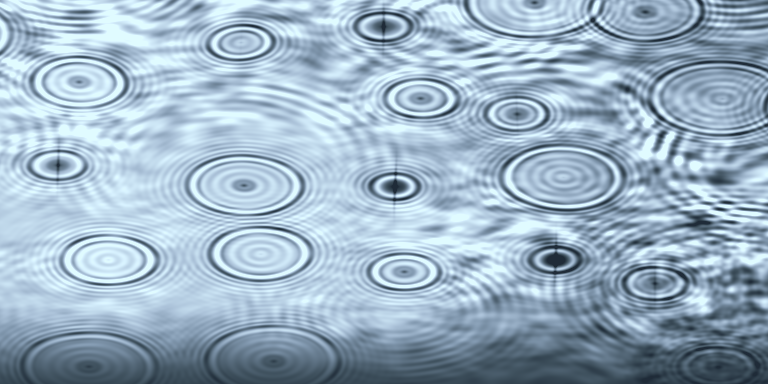
This texture is drawn by a WebGL 2 fragment shader. Its source:

```glsl
#version 300 es
precision highp float;
// Raindrops striking a blue-grey pond: drop rings, wave trains and wind chop seen at a slant.

uniform vec2 u_resolution;
out vec4 outColor;

const float TAU = 6.2832;
const float FORESHORTEN = 0.52;       // height of a ring over its width
const float DROP_CELL = 0.4;          // spacing of the drops
const float DROP_SHARE = 0.78;        // part of the cells that hold a drop
const vec2 DROP_RADIUS = vec2(0.045, 0.185);
const float CREST_WIDTH = 0.008;
const float TRAIN_CELL = 0.8;         // spacing of the wide wave trains
const vec2 TRAIN_LENGTH = vec2(0.032, 0.052);
const float TRAIN_DEPTH = 0.3;
const float CHOP_DEPTH = 0.78;
const vec2 CHOP_SCALE = vec2(8.0, 27.0);
const float GRIT_DEPTH = 0.55;
const vec2 BASE_TONE = vec2(0.9, 0.64); // left, right
const vec3 WATER[6] = vec3[6](
    vec3(0.12, 0.17, 0.22), vec3(0.24, 0.31, 0.36), vec3(0.37, 0.45, 0.52),
    vec3(0.51, 0.60, 0.69), vec3(0.67, 0.76, 0.85), vec3(0.81, 0.91, 0.97));

vec2 hash2(vec2 cell) {
    uvec2 v = uvec2(ivec2(cell)) * 1664525u + 1013904223u;
    for (int i = 0; i < 2; i++) {
        v.x += v.y * 1664525u;
        v.y += v.x * 1664525u;
        v ^= v >> 16u;
    }
    return vec2(v >> 8u) / 16777216.0;
}

float cornerSlope(vec2 cell, vec2 offset) {
    float a = TAU * hash2(cell).x;
    return dot(vec2(cos(a), sin(a)), offset);
}

float gradientNoise(vec2 p) {
    vec2 i = floor(p), f = p - i;
    vec2 u = f * f * f * (f * (f * 6.0 - 15.0) + 10.0);
    vec2 e = vec2(1.0, 0.0);
    return mix(mix(cornerSlope(i, f), cornerSlope(i + e.xy, f - e.xy), u.x),
               mix(cornerSlope(i + e.yx, f - e.yx), cornerSlope(i + e.xx, f - e.xx), u.x), u.y);
}

float bell(float x) { return exp(-x * x); }

// One drop: x is the change of tone, y is how much it calms the chop.
vec2 dropRing(vec2 q, float radius, float kind) {
    float d = length(q);
    float e = d - radius;
    float small = 1.0 - smoothstep(0.06, 0.09, radius);
    float broken = 0.75 + 0.7 * gradientNoise(q * 13.0 + kind * 90.0);
    broken *= 0.8 + 0.25 * abs(q.y) / (d + 0.001);

    float tone = -0.75 * bell(e / CREST_WIDTH) * broken;
    tone += 0.3 * bell((e + 0.017) / 0.008);
    tone -= 0.4 * bell((e + 0.031) / 0.007) * broken * (1.0 - small);
    float outside = smoothstep(0.0, 0.02, e);
    tone -= 0.32 * outside * cos(e * TAU / 0.021) * exp(-e / 0.045) * broken;
    float inside = 1.0 - smoothstep(-0.02, 0.0, e);
    tone += inside * (0.06 + 0.12 * sin(d * TAU / 0.034) * broken);

    // Dark pit: a splash with a thin reflection, or a fading dimple
    float pit = max(small, 0.8 * step(0.5, kind));
    tone -= pit * 0.85 * bell(d / mix(0.014, 0.026, small));
    tone -= pit * 0.25 * bell((d - 0.024) / 0.012) * (1.0 - small);
    tone -= small * 0.3 * bell(d / 0.085);
    tone -= small * 0.5 * bell(q.x / 0.004) * bell(q.y / 0.1);
    return vec2(tone, 0.75 * (1.0 - smoothstep(-0.01, 0.05, e)));
}

vec2 drops(vec2 q) {
    vec2 home = floor(q / DROP_CELL);
    vec2 sum = vec2(0.0);
    for (int k = 0; k < 9; k++) {
        vec2 cell = home + vec2(k % 3 - 1, k / 3 - 1);
        vec2 kind = hash2(cell + 311.0);
        vec2 center = (cell + 0.2 + 0.6 * hash2(cell + 57.0)) * DROP_CELL;
        float radius = mix(DROP_RADIUS.x, DROP_RADIUS.y, kind.x);
        float present = step(hash2(cell + 733.0).x, DROP_SHARE);
        sum += present * dropRing(q - center, radius, kind.y);
    }
    return sum;
}

// Wide, old rings that cross each other
float waveTrains(vec2 q) {
    vec2 home = floor(q / TRAIN_CELL);
    float sum = 0.0;
    for (int k = 0; k < 9; k++) {
        vec2 cell = home + vec2(k % 3 - 1, k / 3 - 1);
        vec2 kind = hash2(cell + 199.0);
        float d = length(q - (cell + 0.2 + 0.6 * hash2(cell + 23.0)) * TRAIN_CELL);
        float wave = cos(d * TAU / mix(TRAIN_LENGTH.x, TRAIN_LENGTH.y, kind.y));
        sum += wave * bell((d - mix(0.15, 0.42, kind.x)) / 0.13);
    }
    return sum;
}

void main() {
    vec2 p = gl_FragCoord.xy / u_resolution.y;
    float across = p.x * u_resolution.y / u_resolution.x;
    float swell = gradientNoise(p * vec2(2.3, 4.0) + 7.0);
    vec2 warp = vec2(gradientNoise(p * 4.0 + 31.0), gradientNoise(p * 4.0 + 77.0));
    vec2 q = vec2(p.x, p.y / FORESHORTEN) + 0.012 * warp;

    // Rough at the top and right, calm at the lower left
    float rough = max(smoothstep(0.5, 0.95, p.y), smoothstep(0.35, 0.85, across));
    rough = clamp(0.22 + 0.75 * rough + 0.5 * swell, 0.12, 1.1);

    vec2 rings = drops(q);
    vec2 s = p + vec2(0.03, 0.045) * warp;
    float chop = gradientNoise(s * CHOP_SCALE) + 0.75 * gradientNoise(s * CHOP_SCALE * 1.9 + 40.0);
    float patches = clamp(0.6 + 1.4 * gradientNoise(p * vec2(5.0, 9.0) + 15.0), 0.0, 1.2);
    float grit = gradientNoise(s * vec2(38.0, 56.0)) * smoothstep(0.7, 0.95, across)
               * (1.0 - smoothstep(0.3, 0.6, p.y));

    float tone = mix(BASE_TONE.x, BASE_TONE.y, smoothstep(0.4, 1.0, across)) + 0.2 * swell;
    float surface = CHOP_DEPTH * chop + TRAIN_DEPTH * patches * waveTrains(q);
    tone += rings.x - rough * (1.0 - clamp(rings.y, 0.0, 0.8)) * surface - GRIT_DEPTH * grit;
    tone *= mix(0.1, 1.0, smoothstep(-0.05, 0.25, p.y));   // shade of the near edge

    float level = clamp(tone, 0.0, 1.1) * 5.0;
    int i = min(int(level), 4);
    outColor = vec4(mix(WATER[i], WATER[i + 1], level - float(i)), 1.0);
}
```
